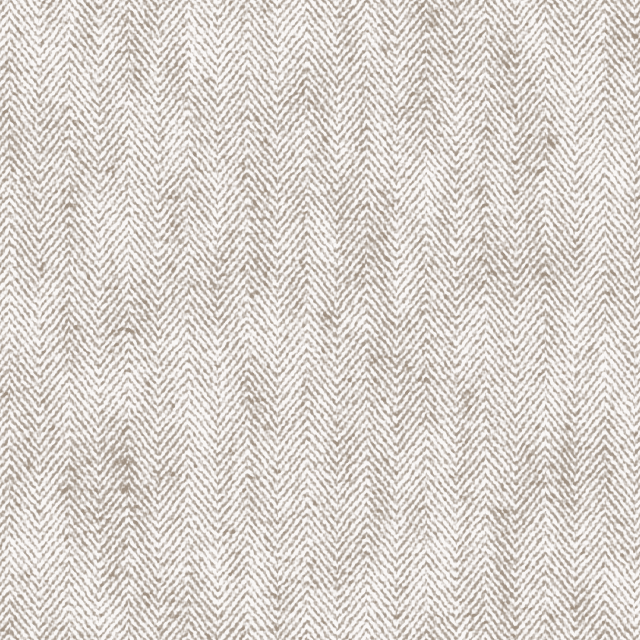
A WebGL 2 fragment shader for this texture:

```glsl
#version 300 es
precision highp float;

uniform vec2 u_resolution;
out vec4 fragColor;

const float TAU = 6.2831853;

float hash(vec2 cell) {
    vec3 q = fract(vec3(cell.xyx) * vec3(0.1031, 0.1030, 0.0973));
    q += dot(q, q.yzx + 33.33);
    return fract((q.x + q.y) * q.z);
}

// Slope contribution of one lattice corner
float corner(vec2 cell, vec2 offset) {
    float angle = TAU * hash(cell);
    return dot(vec2(cos(angle), sin(angle)), offset);
}

float gradientNoise(vec2 p) {
    vec2 i = floor(p), f = fract(p);
    vec2 u = f * f * f * (f * (f * 6.0 - 15.0) + 10.0);
    vec2 e = vec2(1.0, 0.0);
    float low = mix(corner(i, f), corner(i + e.xy, f - e.xy), u.x);
    float high = mix(corner(i + e.yx, f - e.yx), corner(i + e.xx, f - e.xx), u.x);
    return mix(low, high, u.y);
}

// Signed twill wave: positive on the dark strokes
float herringbone(vec2 p) {
    float column = p.x * 21.5 - 0.32 + 0.05 * gradientNoise(p * vec2(60.0, 130.0));
    float zigzag = abs(mod(column + 1.0, 2.0) - 1.0);
    float phase = 66.0 * (p.y + 1.27 * zigzag / 21.5);
    phase += 0.2 * gradientNoise(p * vec2(45.0, 38.0) + 7.0);
    phase += 0.04 * sin(TAU * 192.0 * p.x); // thread serration
    return cos(TAU * phase);
}

void main() {
    vec2 p = gl_FragCoord.xy / u_resolution;

    // Fine fibre grain breaks up the strokes
    float grain = gradientNoise(p * vec2(235.0, 215.0) + 19.0)
                + 0.6 * gradientNoise(p * vec2(128.0, 139.0) + 53.0);

    // Broad worn areas and faint streaks along both thread directions
    float wear = 0.32 * gradientNoise(p * vec2(8.0, 6.0) + 3.0)
               + 0.32 * gradientNoise(p * vec2(31.0, 9.0) + 41.0)
               + 0.28 * gradientNoise(p * vec2(17.0, 95.0) + 67.0);

    // Scattered short dark slubs
    float slub = smoothstep(0.24, 0.55, gradientNoise(p * vec2(54.0, 92.0) + 91.0)
                                      + 0.5 * wear);

    float weave = 0.62 * herringbone(p) + 0.9 * grain + wear + 0.4 * slub;
    float ink = smoothstep(-0.66, 1.08, weave);

    vec3 cloth = vec3(0.98, 0.972, 0.968);
    vec3 yarn = mix(vec3(0.65, 0.60, 0.55), vec3(0.62, 0.56, 0.50), slub);
    fragColor = vec4(mix(cloth, yarn, ink), 1.0);
}
```
